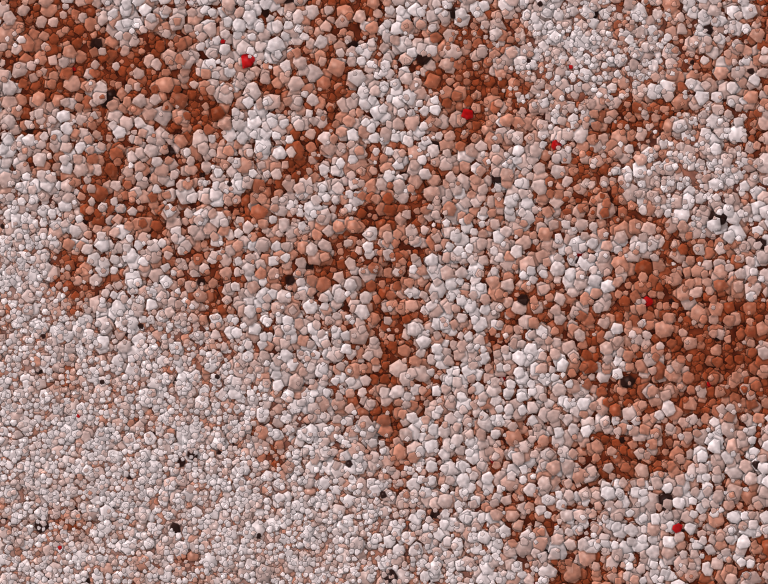
Give the GLSL for this texture, as a Shadertoy shader.

```glsl
const int LAYERS = 6;
const int SIDES = 7;
const float TAU = 6.2831853;

// Per layer, bottom to top: cell size, tint shift
const float CELL[LAYERS] = float[](0.012, 0.018, 0.026, 0.027, 0.021, 0.010);
const float SHIFT[LAYERS] = float[](-0.20, -0.08, 0.02, 0.10, 0.13, 0.12);

const vec3 DEEP = vec3(0.23, 0.08, 0.05);
const vec3 RUST = vec3(0.54, 0.24, 0.14);
const vec3 TAN = vec3(0.72, 0.48, 0.40);
const vec3 ROSE = vec3(0.75, 0.62, 0.59);
const vec3 PALE = vec3(0.84, 0.77, 0.77);
const vec3 RED = vec3(0.62, 0.06, 0.07);
const vec3 SOOT = vec3(0.15, 0.08, 0.07);

const vec2 LIGHT = vec2(-0.6, 0.8);
const float BEVEL = 0.22;
const float SHADOW = 0.32;
const float OPACITY = 0.90;

vec3 hash3(vec2 p) {
    vec3 q = fract(p.xyx * vec3(0.1031, 0.1030, 0.0973));
    q += dot(q, q.yxz + 33.33);
    return fract((q.xxy + q.yzz) * q.zyx);
}

float noise(vec2 p) {
    vec2 i = floor(p), f = fract(p);
    f = f * f * (3.0 - 2.0 * f);
    float low = mix(hash3(i).x, hash3(i + vec2(1, 0)).x, f.x);
    float high = mix(hash3(i + vec2(0, 1)).x, hash3(i + vec2(1, 1)).x, f.x);
    return mix(low, high, f.y);
}

float fbm(vec2 p) {
    return 0.5 * noise(p) + 0.3 * noise(p * 2.1 + 17.0) + 0.2 * noise(p * 4.3 + 41.0);
}

float blob(vec2 p, vec2 center, vec2 radius) {
    vec2 d = (p - center) / radius;
    return exp(-dot(d, d));
}

// x: share of fine powder, y: share of rusty salt
vec2 blend(vec2 p) {
    float wobble = noise(p * 6.0 + 5.0) - 0.5;
    float fine = smoothstep(-0.15, 0.15, 0.64 - 0.78 * p.x - p.y + 0.2 * wobble);
    fine = max(fine, 0.8 * blob(p, vec2(1.0, 0.93), vec2(0.17, 0.12)));
    fine = max(fine, 0.6 * blob(p, vec2(1.18, 0.70), vec2(0.12, 0.10)));
    float stain = 0.12 * blob(p, vec2(0.25, 0.85), vec2(0.40, 0.17));
    float rust = smoothstep(0.42, 0.78, fbm(p * 9.0) + 0.07 + stain - 0.20 * fine);
    return vec2(fine, rust);
}

vec3 tint(float t) {
    vec3 c = mix(RUST, TAN, smoothstep(0.0, 0.28, t));
    c = mix(c, ROSE, smoothstep(0.28, 0.52, t));
    return mix(c, PALE, smoothstep(0.52, 0.80, t));
}

// Irregular convex crystal: xy is the facet normal, z the distance
vec3 crystal(vec2 q, float radius, vec2 seed) {
    vec3 facet = vec3(0.0, 0.0, length(q) - 1.12 * radius);
    facet.xy = q / max(length(q), 0.001);
    for (int k = 0; k < SIDES; k++) {
        vec3 h = hash3(seed + float(k) * 7.31);
        float a = (float(k) + 0.7 * h.x) * TAU / float(SIDES);
        vec2 n = vec2(cos(a), sin(a));
        float d = dot(q, n) - radius * (0.72 + 0.32 * h.y);
        if (d > facet.z) facet = vec3(n, d);
    }
    return facet;
}

vec3 paintLayer(vec3 col, vec2 p, int layer) {
    float size = CELL[layer];
    float edge = 0.8 / (iResolution.y * size);
    vec2 cell = floor(p / size);
    for (int j = 0; j < 9; j++) {
        vec2 id = cell + vec2(j % 3, j / 3) - 1.0;
        vec2 seed = id + 37.7 * float(layer + 1);
        vec3 h = hash3(seed), g = hash3(seed + 91.3);
        vec2 center = id + 0.5 + 0.7 * (h.xy - 0.5);
        float radius = mix(0.36, 0.64, h.z * h.z);
        vec2 q = p / size - center;
        if (length(q) > 1.5 * radius) continue;

        // Coarse grains thin out in powder and in rusty hollows
        vec2 mixAt = blend(center * size);
        float keep = layer == 5 ? 0.75 * mixAt.x + 0.08
                   : layer < 2 ? 0.9
                   : mix(0.88, 0.34, mixAt.y) * (1.0 - 0.62 * mixAt.x);
        if (g.x > keep) continue;

        vec3 facet = crystal(q, radius, seed);
        float t = 0.28 + 0.58 * g.y + SHIFT[layer] - 0.42 * mixAt.y + 0.10 * mixAt.x;
        vec3 body = tint(t);
        if (g.z < 0.006) body = SOOT;
        if (g.z > 0.9985) body = RED;
        body *= 0.93 + 0.16 * fract(g.z * 57.0);
        float slope = smoothstep(-0.55 * radius, 0.0, facet.z);
        body *= 1.0 + BEVEL * slope * dot(facet.xy, LIGHT) + 0.10 * dot(q, LIGHT);
        body += 0.14 * step(0.85, h.z) * smoothstep(0.3, 0.0, length(q - 0.3 * radius * LIGHT));

        col *= 1.0 - SHADOW * smoothstep(0.35 * radius, 0.0, facet.z);
        col = mix(col, body, OPACITY * smoothstep(edge, -edge, facet.z));
    }
    return col;
}

void mainImage(out vec4 fragColor, in vec2 fragCoord) {
    vec2 p = fragCoord / iResolution.y;
    vec2 ground = blend(p);
    vec3 col = mix(DEEP, RUST, noise(p * 70.0));
    col = mix(col, ROSE, 0.65 * ground.x * (1.0 - ground.y));
    for (int i = 0; i < LAYERS; i++) col = paintLayer(col, p, i);

    // Cloudy crystal interior and sparkling dust
    float cloud = 0.6 * noise(p * 190.0) + 0.4 * noise(p * 95.0 + 3.0) - 0.5;
    col *= 1.0 + 0.30 * cloud;
    col += 0.12 * smoothstep(0.82, 0.95, noise(p * 150.0 + 60.0)) * (0.4 + ground.x);
    fragColor = vec4(clamp(col, 0.0, 1.0), 1.0);
}
```
